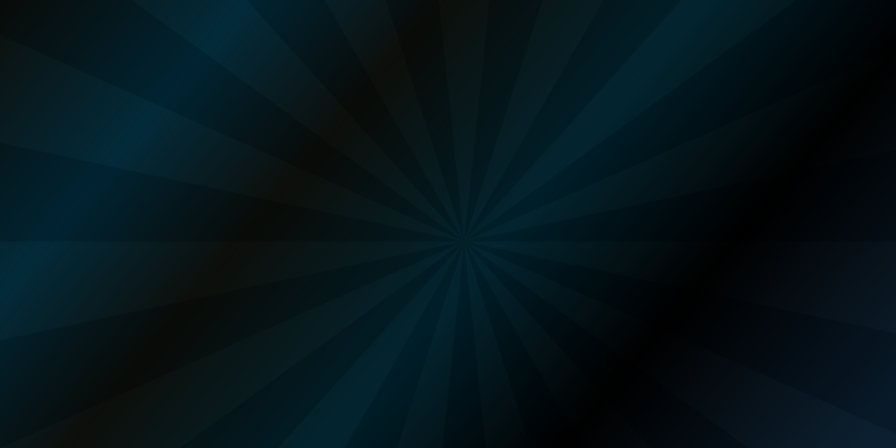
A WebGL 1 fragment shader for this background:

```glsl
precision highp float;
// Dim sunburst over a slanted band gradient: olive, teal blue, black and navy.
// A multi-stop linear gradient runs from the upper left to the lower right;
// alternate wedges around a focal point are shaded or lifted by a faint haze.

uniform vec2 u_resolution;

#define FOCUS vec2(0.518, 0.461)
#define RAY_PAIRS 15.0
#define BAND_ANGLE 0.6981
#define RAY_SHADE 0.90
#define RAY_HAZE vec3(0.010, 0.011, 0.009)
#define OLIVE vec3(0.038, 0.046, 0.032)
#define DEEP_BLUE vec3(0.002, 0.155, 0.218)
#define TEAL vec3(0.002, 0.132, 0.178)
#define NAVY vec3(0.036, 0.112, 0.178)

// Position of t between two gradient stops, clamped to 0..1
float ramp(float from, float to, float t) {
  return clamp((t - from) / (to - from), 0.0, 1.0);
}

vec3 bandGradient(float t) {
  vec3 color = mix(OLIVE, DEEP_BLUE, ramp(0.0, 0.195, t));
  color = mix(color, OLIVE, ramp(0.195, 0.35, t));
  color = mix(color, TEAL, ramp(0.35, 0.55, t));
  color = mix(color, vec3(0.0), ramp(0.55, 0.737, t));
  return mix(color, NAVY, ramp(0.737, 0.97, t));
}

// 1 in the light wedges, 0 in the dark ones, smoothed across one pixel
float rayMask(vec2 p, float pixel) {
  float angle = atan(p.y, p.x);
  float edge = -sin(angle * RAY_PAIRS) * length(p) / RAY_PAIRS;
  return smoothstep(-pixel, pixel, edge);
}

void main() {
  vec2 uv = gl_FragCoord.xy / u_resolution;
  vec2 size = vec2(u_resolution.x / u_resolution.y, 1.0);

  // Slanted bands, measured from the top left corner
  vec2 slant = vec2(cos(BAND_ANGLE), sin(BAND_ANGLE));
  float t = dot(vec2(uv.x, 1.0 - uv.y) * size, slant) / dot(size, slant);
  vec3 base = bandGradient(t);

  // Rays around the focal point; the haze thins out over the black band
  vec2 p = (uv - FOCUS) * size;
  float light = rayMask(p, 0.75 / u_resolution.y);
  float haze = 0.3 + 0.7 * smoothstep(0.0, 0.06, base.g);
  vec3 color = mix(base * RAY_SHADE, base + RAY_HAZE * haze, light);

  gl_FragColor = vec4(color, 1.0);
}
```
